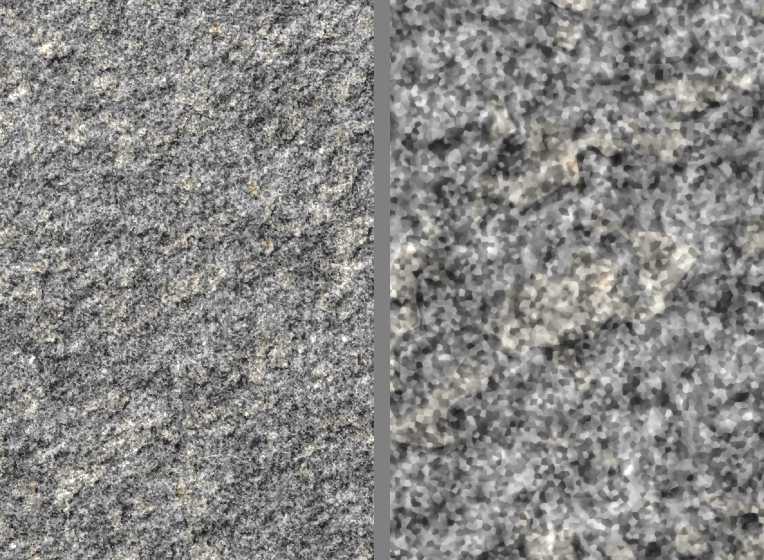
Left: the whole. Right: its middle third, enlarged.
This texture is drawn by a WebGL 1 fragment shader. Its source:

```glsl
precision highp float;
// Rough grey granite: crystalline grain, side-lit relief, pale crusts and thin veins.

uniform vec2 u_resolution;

const vec2 LIGHT_DIR = vec2(-0.6, 0.8);
const float BASE_TONE = 0.515;
const float RELIEF_STEP = 0.006;     // shading offset, in canvas heights
const float RELIEF_GAIN = 0.46;
const float HOLLOW_GAIN = 0.17;
const float FINE_FREQ = 310.0;       // crystals per canvas height
const float FINE_GAIN = 0.40;
const float COARSE_FREQ = 175.0;
const float COARSE_GAIN = 0.24;
const float CRUST_FREQ = 27.0;
const float CRUST_LIFT = 0.10;
const float CRUST_SHADOW = 0.14;
const float VEIN_FREQ = 3.6;
const float VEIN_LIFT = 0.18;
const float SHADOW_FLOOR = 0.22;     // tones below this are eased upward
const float SOFT = 5.0;              // cell blending: low is smooth
const float CRISP = 9.0;             // high is faceted
const vec3 COOL_TINT = vec3(0.994, 1.0, 0.994);
const vec3 WARM_TINT = vec3(1.028, 1.0, 0.945);
const vec3 RUST_TINT = vec3(1.12, 0.98, 0.80);

float hash(vec2 p) {
  return fract(sin(dot(p, vec2(127.1, 311.7))) * 43758.5);
}

// Cellular noise whose random cell tones blend across their borders.
float cells(vec2 p, float sharpness) {
  vec2 cell = floor(p);
  vec2 local = p - cell;
  float total = 0.0;
  float weights = 0.0;
  for (int y = -1; y <= 1; y++) {
    for (int x = -1; x <= 1; x++) {
      vec2 offset = vec2(float(x), float(y));
      vec2 id = cell + offset;
      vec2 jitter = vec2(hash(id + 17.3), hash(id + 61.9));
      vec2 d = offset + jitter - local;
      float w = exp(-sharpness * dot(d, d));
      total += w * hash(id);
      weights += w;
    }
  }
  return total / weights;
}

// Three octaves of rounded lumps, centred on zero.
float relief(vec2 p) {
  float h = 0.8 * cells(p * 17.0, SOFT);
  h += 0.7 * cells(p * 41.0 + 7.0, SOFT);
  h += 0.5 * cells(p * 88.0 + 19.0, SOFT);
  return h - 1.0;
}

// Coverage of pale, ragged mineral crust.
float crust(vec2 p) {
  float n = 0.6 * cells(p * CRUST_FREQ + 31.0, SOFT);
  n += 0.4 * cells(p * CRUST_FREQ * 2.9 + 43.0, SOFT);
  return smoothstep(0.60, 0.67, n);
}

// Thin wandering ridges, kept only in a few regions.
float vein(vec2 p) {
  vec2 wobble = 0.008 * sin(p.yx * vec2(61.0, 47.0) + 2.0 * sin(p * 23.0));
  float n = cells((p + wobble) * VEIN_FREQ + 5.0, SOFT);
  float line = 1.0 - smoothstep(0.003, 0.014, abs(n - 0.5));
  float region = smoothstep(0.52, 0.62, cells(p * 5.5 + 83.0, SOFT));
  return line * region * smoothstep(0.20, 0.50, cells(p * 48.0 + 3.0, SOFT));
}

void main() {
  vec2 p = gl_FragCoord.xy / u_resolution.y;
  vec2 toLight = LIGHT_DIR * RELIEF_STEP;

  // Lit slopes and darker hollows
  float height = relief(p);
  float slope = height - relief(p + toLight);
  float tone = BASE_TONE + RELIEF_GAIN * slope + HOLLOW_GAIN * height;

  // Two sizes of crystal
  float fine = cells(p * FINE_FREQ, CRISP);
  float coarse = cells(p * COARSE_FREQ + 11.0, CRISP);
  tone += FINE_GAIN * (fine - 0.5) + COARSE_GAIN * (coarse - 0.5);

  // Crust and veins, with shade on the side away from the light
  float patchMask = crust(p);
  float shadow = max(crust(p + toLight) - patchMask, 0.0);
  float veinMask = vein(p);
  tone += CRUST_LIFT * patchMask - CRUST_SHADOW * shadow + VEIN_LIFT * veinMask;

  // Slow brightening toward the upper left, then eased shadows
  tone += 0.04 * (p.y - p.x - 0.17);
  tone = mix(tone, SHADOW_FLOOR, 0.5 * (1.0 - smoothstep(0.10, 0.32, tone)));

  // Cool stone, warm crust and rare rust stains
  float warmth = clamp(0.8 * patchMask + veinMask, 0.0, 1.0);
  vec3 tint = mix(COOL_TINT, WARM_TINT, warmth);
  float rust = smoothstep(0.86, 0.96, cells(p * 45.0 + 97.0, SOFT));
  tint = mix(tint, RUST_TINT, 0.6 * rust * patchMask);

  gl_FragColor = vec4(clamp(tone * tint, 0.0, 1.0), 1.0);
}
```
